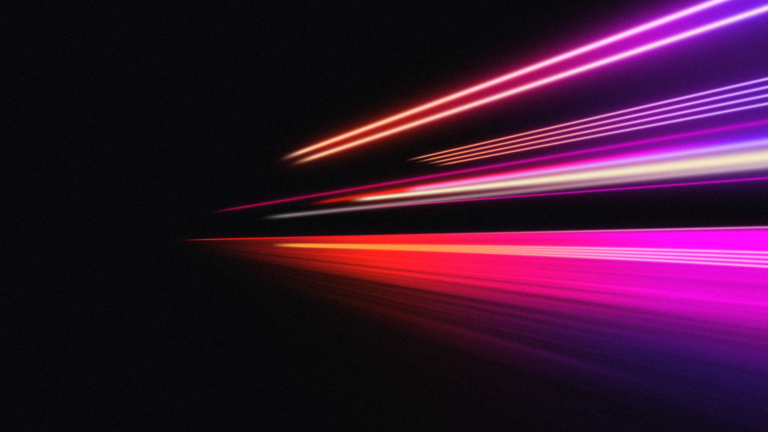
Give the GLSL for this background, as a Shadertoy shader.

```glsl
// Long-exposure light trails racing out of the dark towards the right edge.
// Straight beams carry a pale core and a tinted halo; below them a road of
// light is a fan of noise streaks around one vanishing point.

const vec3 NIGHT  = vec3(0.030, 0.033, 0.040);
const vec3 RED    = vec3(0.95, 0.10, 0.05);
const vec3 PINK   = vec3(0.92, 0.02, 0.38);
const vec3 MAGENTA = vec3(0.84, 0.02, 0.80);
const vec3 VIOLET = vec3(0.36, 0.07, 0.78);
const vec3 CREAM  = vec3(0.96, 0.91, 0.78);
const vec3 AMBER  = vec3(1.00, 0.62, 0.25);

float hash(vec2 p) {
    p = fract(p * vec2(0.1031, 0.1030));
    p += dot(p, p.yx + 33.33);
    return fract((p.x + p.y) * p.x * 7.31 + p.y * 3.17);
}

float noise(vec2 p) {
    vec2 cell = floor(p), f = fract(p);
    f = f * f * (3.0 - 2.0 * f);
    return mix(mix(hash(cell), hash(cell + vec2(1, 0)), f.x),
               mix(hash(cell + vec2(0, 1)), hash(cell + vec2(1, 1)), f.x), f.y);
}

// Soft thread of half width w, never thinner than a pixel
float thread(float d, float w) {
    w = max(w, 0.8 / iResolution.y);
    return exp(-d * d / (w * w));
}

// Hue travels from red through pink and magenta to violet
vec3 trailHue(float x) {
    vec3 c = mix(RED, PINK, smoothstep(0.48, 0.70, x));
    c = mix(c, MAGENTA, smoothstep(0.66, 0.86, x));
    return mix(c, VIOLET, smoothstep(0.82, 1.0, x));
}

// Beam from a through b: halo is added, core is laid over
vec3 beam(vec3 col, vec2 p, vec2 a, vec2 b, float w, float halo,
          vec3 tint, vec3 core, float strength) {
    float t = (p.x - a.x) / (b.x - a.x);
    float d = p.y - mix(a.y, b.y, t);
    float grow = max(t, 0.0);
    float glow = exp(-abs(d) / (halo * (0.3 + 0.7 * grow)));
    col += tint * glow * smoothstep(-0.03, 0.12, t) * strength;
    float mask = thread(d, w * (0.6 + 0.4 * grow)) * smoothstep(0.0, 0.06, t);
    return mix(col, core, mask * min(strength * 1.3, 1.0));
}

// Fan of streaks below the horizon
vec3 road(vec2 p) {
    vec2 origin = vec2(0.17, 0.445);
    float run = max(p.x - origin.x, 0.001);
    float s = (origin.y - p.y) / run;
    float top = smoothstep(-0.045, -0.015, s);
    float falloff = exp(-pow(max(s, 0.0) / 0.36, 2.0)) + 0.16 * exp(-max(s, 0.0) * 2.2);
    float streaks = 0.5 * noise(vec2(s * 16.0, p.x * 2.0))
                  + 0.3 * noise(vec2(s * 45.0 + 9.0, p.x * 3.0))
                  + 0.2 * noise(vec2(s * 110.0 + 31.0, p.x * 4.0));
    float contrast = mix(0.35, 1.0, smoothstep(0.05, 0.3, s))
                   * (1.0 - 0.5 * smoothstep(0.7, 1.0, p.x));
    float light = mix(1.0, 0.15 + 1.5 * streaks, contrast);
    float start = smoothstep(0.22, 0.52 + 0.15 * smoothstep(0.1, 0.6, s), p.x);
    vec3 hue = mix(RED, PINK, smoothstep(0.46, 0.70, p.x));
    hue = mix(hue, vec3(0.90, 0.01, 0.82), smoothstep(0.62, 0.92, p.x));
    hue = mix(hue, VIOLET, smoothstep(0.20, 0.42, s) * smoothstep(0.5, 0.9, p.x));
    return hue * top * falloff * light * start;
}

void mainImage(out vec4 fragColor, in vec2 fragCoord) {
    vec2 p = fragCoord / iResolution.xy;
    vec3 hue = trailHue(p.x);
    vec3 col = NIGHT + road(p);

    // Violet haze filling the upper right
    float haze = smoothstep(0.58, 1.0, p.x) * smoothstep(0.50, 0.66, p.y);
    float ridge = 0.63 + 0.60 * (p.x - 0.37);
    col += vec3(0.19, 0.02, 0.30) * haze * exp(-pow(max(p.y - ridge, 0.0) / 0.09, 2.0));

    // Twin upper beams
    vec3 hotCore = mix(vec3(1.0, 0.80, 0.62), vec3(1.0, 0.88, 0.94), smoothstep(0.4, 0.8, p.x));
    col = beam(col, p, vec2(0.362, 0.629), vec2(0.9375, 1.0), 0.0085, 0.036, hue, hotCore, 0.75);
    col = beam(col, p, vec2(0.376, 0.6175), vec2(1.0, 0.982), 0.0085, 0.034, hue, hotCore, 0.75);

    // Four fine beams
    vec3 fineCore = mix(vec3(1.0, 0.60, 0.42), vec3(0.90, 0.74, 0.98), smoothstep(0.6, 0.9, p.x));
    for (int i = 0; i < 4; i++) {
        float k = float(i);
        col = beam(col, p, vec2(0.525 + 0.013 * k, 0.627 - 0.004 * k),
                   vec2(1.0, 0.818 - 0.0192 * k), 0.0036, 0.015, hue * 0.45, fineCore, 0.65);
    }

    // Magenta trails above and below the wide beam
    vec3 rose = mix(PINK, MAGENTA, smoothstep(0.4, 0.8, p.x));
    col = beam(col, p, vec2(0.27, 0.507), vec2(1.0, 0.719), 0.0045, 0.012, rose * 0.5, rose * 0.8, 0.6);
    col = beam(col, p, vec2(0.40, 0.527), vec2(1.0, 0.688), 0.007, 0.026, hue * 0.8, hue, 0.6);
    col = beam(col, p, vec2(0.42, 0.512), vec2(1.0, 0.588), 0.003, 0.010, rose * 0.4, rose, 0.5);

    // Grey trail, wide cream beam and its lilac upper edge
    col = beam(col, p, vec2(0.335, 0.494), vec2(1.0, 0.617), 0.0075, 0.010, rose * 0.15, vec3(0.62, 0.57, 0.56), 0.6);
    col = beam(col, p, vec2(0.52, 0.557), vec2(1.0, 0.672), 0.009, 0.020, hue * 0.5, vec3(0.78, 0.66, 0.96), 0.65);
    float wide = mix(0.008, 0.023, smoothstep(0.45, 1.0, p.x));
    col = beam(col, p, vec2(0.45, 0.535), vec2(1.0, 0.638), wide, 0.030, hue * 0.5, CREAM, 0.8);

    // Horizon thread and the bending lane lines
    col = beam(col, p, vec2(0.23, 0.444), vec2(1.0, 0.474), 0.003, 0.012, rose * 0.3, mix(RED, vec3(1.0, 0.55, 0.85), smoothstep(0.4, 0.9, p.x)), 0.6);
    float lane = (p.x - 0.35) / 0.65;
    vec3 laneCore = mix(AMBER, vec3(1.0, 0.78, 0.95), smoothstep(0.5, 0.85, p.x));
    for (int i = 0; i < 4; i++) {
        float y = 0.433 - 0.018 * lane * lane - 0.0107 * float(i) * lane;
        col = mix(col, laneCore, 0.8 * thread(p.y - y, 0.0035) * smoothstep(0.0, 0.08, lane));
    }

    // Faint film grain
    col += 0.018 * (hash(floor(p * vec2(512.0, 288.0))) - 0.5);
    fragColor = vec4(clamp(col, 0.0, 1.0), 1.0);
}
```
